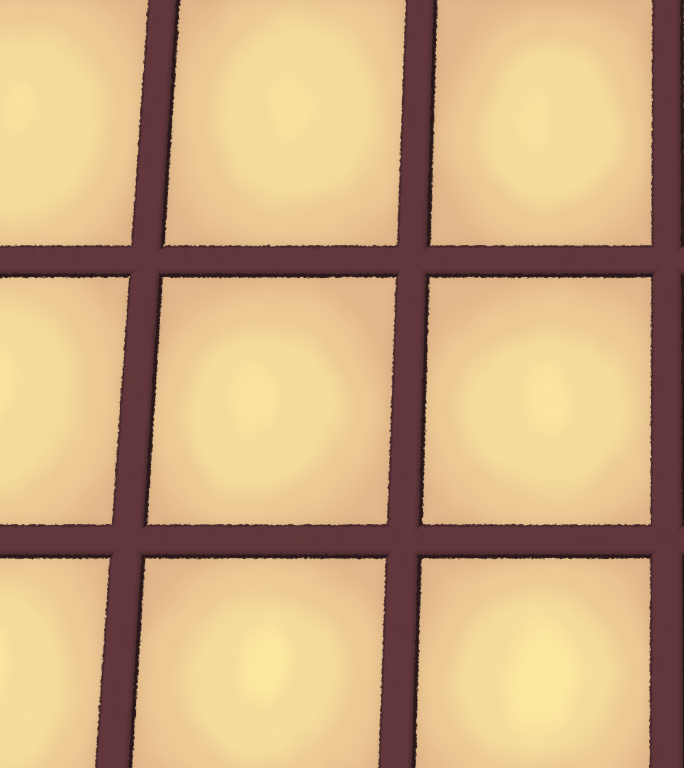
Give the GLSL for this pattern, as a Shadertoy shader.

```glsl
const vec3 TAN    = vec3(0.89, 0.72, 0.54);
const vec3 SAND   = vec3(0.93, 0.79, 0.58);
const vec3 CREAM  = vec3(0.96, 0.86, 0.61);
const vec3 GLOW   = vec3(0.995, 0.915, 0.625);
const vec3 MAROON = vec3(0.38, 0.215, 0.23);
const vec3 INK    = vec3(0.15, 0.085, 0.09);

// Lengths are fractions of the canvas height
const float FRAME_X    = 0.8695;   // rightmost upright
const float COL_PITCH  = 0.3138;
const float COL_GROWTH = 0.0072;   // extra pitch toward the left
const float FAN        = 0.10;     // spread of uprights toward the bottom
const float ROW_PITCH  = 0.3646;
const float ROW_START  = -0.0247;
const float HALF_TOP    = 0.0200;  // half bar width at the top
const float HALF_BOTTOM = 0.0235;
const float RAIL_RATIO  = 0.95;    // rails are slightly thinner than uprights
const float ROUGHNESS   = 0.0024;
const float GRAIN_FREQ  = 270.0;

vec2 hash2(vec2 p) {
    vec3 q = fract(vec3(p.xyx) * vec3(0.1031, 0.1030, 0.0973));
    q += dot(q, q.yzx + 33.33);
    return 2.0 * fract((q.xx + q.yz) * q.zy) - 1.0;
}

float gradientNoise(vec2 p) {
    vec2 i = floor(p), f = p - i;
    vec2 w = f * f * f * (f * (f * 6.0 - 15.0) + 10.0);
    vec2 e = vec2(0.0, 1.0);
    float a = dot(hash2(i), f);
    float b = dot(hash2(i + e.yx), f - e.yx);
    float c = dot(hash2(i + e.xy), f - e.xy);
    float d = dot(hash2(i + e.yy), f - e.yy);
    return mix(mix(a, b, w.x), mix(c, d, w.x), w.y);
}

float barCentre(float k) {
    return k * (COL_PITCH + COL_GROWTH * k);
}

float columnAt(float u) {
    float root = sqrt(COL_PITCH * COL_PITCH + 4.0 * COL_GROWTH * u);
    return (root - COL_PITCH) / (2.0 * COL_GROWTH);
}

// Nested soft patches of light, different in each pane
vec3 paneColour(vec2 f, vec2 id, vec2 p) {
    vec2 shift   = hash2(id + 11.3);
    vec2 stretch = 1.0 + 0.13 * hash2(id + 27.1);
    vec2 core    = hash2(id + 41.7);
    vec2 warp = vec2(gradientNoise(p * 9.0), gradientNoise(p * 9.0 + 37.0));
    warp += 0.35 * vec2(gradientNoise(p * 27.0), gradientNoise(p * 27.0 + 19.0));
    vec2 q = f + 0.045 * warp;

    float r = length((q - 0.05 * shift) * stretch);
    vec3 col = mix(SAND, TAN, smoothstep(0.38, 0.56, r));
    col = mix(CREAM, col, smoothstep(0.24, 0.38, r));

    float coreSize = 0.11 + 0.025 * id.y + 0.04 * core.y;
    float coreDist = length((q - 0.05 * shift - 0.06 * core) * vec2(1.25, 0.85));
    float strength = clamp(0.45 + 0.2 * id.y + 0.25 * core.x, 0.25, 1.0);
    col = mix(col, GLOW, strength * (1.0 - smoothstep(0.55, 1.35, coreDist / coreSize)));
    return col + 0.008 * gradientNoise(p * vec2(35.0, 22.0));
}

void mainImage(out vec4 fragColor, in vec2 fragCoord) {
    vec2 p = fragCoord / iResolution.y;
    float px = 1.0 / iResolution.y;
    float down = 1.0 - p.y;

    // Grid coordinates: columns count leftward, rows downward
    float spread = 1.0 + FAN * down;
    float k = columnAt((FRAME_X - p.x) / spread);
    float v = (down - ROW_START) / ROW_PITCH;
    vec2 id = floor(vec2(k, v));
    vec2 local = vec2(0.5 - fract(k), fract(v) - 0.5);

    // Signed distance to the joined uprights and rails
    float halfWidth = mix(HALF_TOP, HALF_BOTTOM, down);
    float sideX = p.x - FRAME_X + spread * barCentre(round(k));
    float sideY = (v - round(v)) * ROW_PITCH;
    float upright = abs(sideX) - halfWidth;
    float rail = abs(sideY) - halfWidth * RAIL_RATIO;
    float d = min(upright, rail);
    float shaded = step(0.0, upright < rail ? sideX : sideY);

    // Dry-brush grain along the edges
    float grain = gradientNoise(p * GRAIN_FREQ) + 0.5 * gradientNoise(p * GRAIN_FREQ * 0.45 + 7.0);
    float edge = d + ROUGHNESS * grain;

    vec3 col = paneColour(local, id, p);
    col *= 1.0 - 0.05 * exp(-max(d, 0.0) / 0.006);

    vec3 bar = MAROON * (1.0 + 0.03 * gradientNoise(p * vec2(70.0, 25.0)));
    bar = mix(bar, INK, 0.4 * shaded * smoothstep(-0.012, -0.001, d));
    col = mix(bar, col, smoothstep(-px, px, edge));

    // Dark line on the right and lower edges, fainter on the others
    float lineHalf = mix(0.0012, 0.0024, shaded);
    float line = 1.0 - smoothstep(lineHalf - px, lineHalf + px, abs(edge + 0.0012));
    col = mix(col, INK, line * mix(0.5, 0.92, shaded));

    fragColor = vec4(col, 1.0);
}
```
